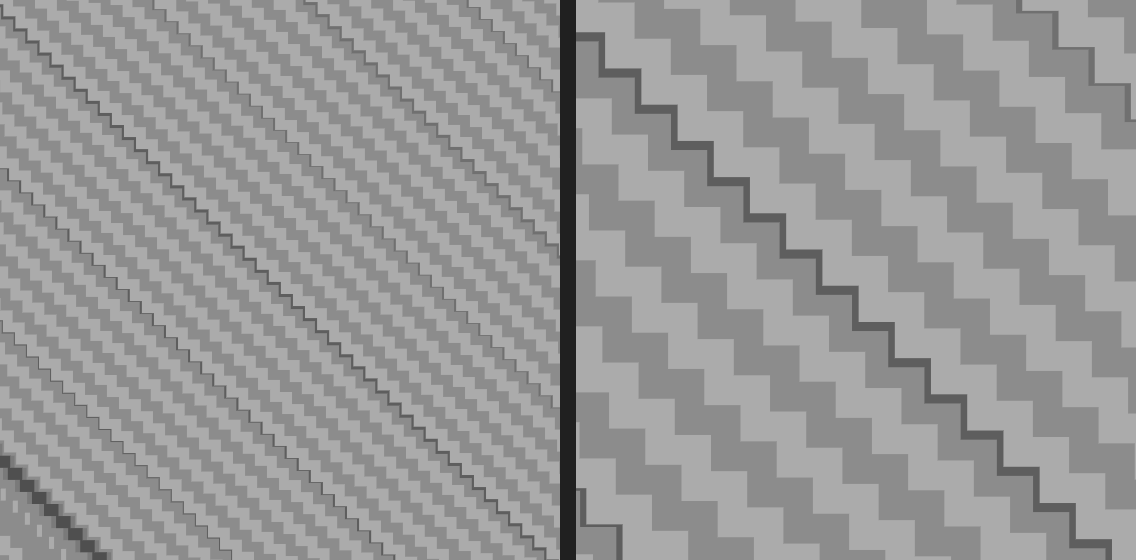
Left, the full canvas; right, a detail of the centre.
Reproduce this pattern procedurally as a WebGL 1 fragment shader.

```glsl
precision highp float;
// Grey 45-degree zigzag stripes, with a dark seam every fourth pair and a heavy fold in the lower left.

uniform vec2 u_resolution;

const float STEPS = 46.4; // stair steps across the canvas

// Coverage of the area below and left of a staircase descending to the right.
// p is relative to one outer corner, in steps, with y pointing down.
float stairs(vec2 p) {
  float along = 0.5 * (p.x + p.y);
  float depth = 0.5 * (p.y - p.x) - abs(along - floor(along + 0.5));
  return clamp(depth * u_resolution.y / STEPS + 0.5, 0.0, 1.0);
}

// Band along the staircase edge: size.x wide at risers, size.y at treads.
float stairLine(vec2 p, vec2 size) {
  return clamp(stairs(p) - stairs(p + vec2(size.x, -size.y)), 0.0, 1.0);
}

// Even edges open a dark stripe, odd edges a light one.
float stripeTone(float edge) {
  return mod(edge, 2.0) < 0.5 ? 0.55 : 0.67;
}

// Seams alternate between broad outlines and thin ones that are heavier on the risers.
vec2 seamSize(float seam) {
  if (mod(seam, 2.0) > 0.5) return vec2(0.17, 0.07);
  return seam > 1.5 ? vec2(0.085) : vec2(0.18, 0.25);
}

float stripes(vec2 p) {
  vec2 origin = vec2(16.27, 16.36);
  vec2 edgeShift = vec2(0.185, 1.824);
  vec2 q = p - origin;
  float nearest = floor((q.y - q.x) / (edgeShift.y - edgeShift.x));
  float tone = stripeTone(nearest - 2.0);

  // Paint the few edges that can reach this point, from top to bottom.
  for (int i = 0; i < 3; i++) {
    float edge = nearest - 1.0 + float(i);
    vec2 local = q - edge * edgeShift;
    tone = mix(tone, stripeTone(edge), stairs(local));
    if (mod(edge + 0.5, 8.0) < 1.0) {
      float seam = floor(edge / 8.0 + 0.5);
      float seamTone = seam < -0.5 ? 0.44 : 0.37;
      tone = mix(tone, seamTone, stairLine(local, seamSize(seam)));
    }
  }
  return tone;
}

// Heavy dark fold with soft fringes, then slivers and one stripe beneath it.
float fold(vec2 p, float tone) {
  vec2 q = p - vec2(0.846, 37.76);
  tone = mix(tone, 0.48, stairs(q - vec2(0.36, 0.0)));
  tone = mix(tone, 0.55, stairs(q + vec2(1.6, 0.0)));
  tone = mix(tone, 0.31, stairLine(q, vec2(1.2, 0.0)));
  tone = mix(tone, 0.67, stairLine(p - vec2(0.48, 40.48), vec2(0.42, 0.0)));
  tone = mix(tone, 0.67, stairLine(p - vec2(0.85, 44.4), vec2(0.1, 1.6)));
  return tone;
}

void main() {
  vec2 uv = gl_FragCoord.xy / u_resolution;
  vec2 p = vec2(uv.x, 1.0 - uv.y) * STEPS;
  gl_FragColor = vec4(vec3(fold(p, stripes(p))), 1.0);
}
```
